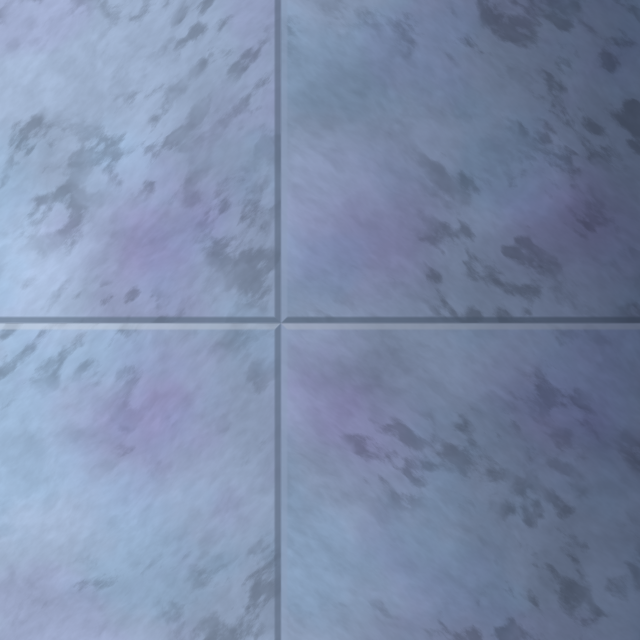
Give the GLSL for this texture, as a three.js fragment shader.

```glsl
// Slate-blue glazed tiles, two across and two down, meeting at one off-centre crossing.
// Soft bevels come from signed distances to the joints; the glaze is cloudy noise with
// feathery dark brush marks and violet patches, under light that falls off to the right.
#define CROSSING vec2(0.439, 0.495)
#define PITCH 0.6
#define BEVEL 0.0098
#define SOFT 0.0024
#define CLOUD_AMOUNT 0.24
#define FEATHER_AMOUNT 0.15
#define GRAIN_AMOUNT 0.09
#define LIT_GLAZE vec3(0.615, 0.685, 0.790)
#define DIM_GLAZE vec3(0.320, 0.364, 0.455)
#define VIOLET vec3(0.98, 0.89, 0.97)
#define TEAL vec3(0.95, 1.01, 1.02)

varying vec2 vUv;

float hash(vec2 p) {
  vec3 q = fract(p.xyx * 0.1031);
  q += dot(q, q.yzx + 33.33);
  return fract((q.x + q.y) * q.z);
}

float noise(vec2 p) {
  vec2 i = floor(p);
  vec2 f = fract(p);
  f = f * f * f * (f * (f * 6.0 - 15.0) + 10.0);
  float low = mix(hash(i), hash(i + vec2(1.0, 0.0)), f.x);
  float high = mix(hash(i + vec2(0.0, 1.0)), hash(i + vec2(1.0, 1.0)), f.x);
  return mix(low, high, f.y);
}

float fbm(vec2 p) {
  float sum = 0.0;
  float weight = 0.5;
  for (int i = 0; i < 5; i++) {
    sum += weight * noise(p);
    p = mat2(0.8, 0.6, -0.6, 0.8) * p * 2.03 + 17.3;
    weight *= 0.5;
  }
  return sum / 0.97;
}

// Noise stretched along a slanted brush direction.
float streaks(vec2 p, float angle, vec2 scale) {
  float c = cos(angle);
  float s = sin(angle);
  return fbm(vec2(c * p.x + s * p.y, c * p.y - s * p.x) * scale + 40.0);
}

// Violet patches spaced along both sides of the horizontal joint.
float violetPatches(vec2 p) {
  float amount = 0.0;
  for (int i = 0; i < 3; i++) {
    vec2 centre = vec2(0.25 + 0.32 * float(i), 0.14);
    vec2 offset = vec2(p.x, abs(p.y - CROSSING.y)) - centre;
    amount += exp(-dot(offset, offset) / 0.009);
  }
  return amount;
}

// Broad light from the left, weakest in the upper right corner.
vec3 litGlaze(vec2 uv) {
  float fall = pow(uv.x, 1.35) + 0.10 * uv.x * (uv.y - 0.5);
  return mix(LIT_GLAZE, DIM_GLAZE, clamp(fall, 0.0, 1.0));
}

vec3 glaze(vec2 uv, vec2 tile) {
  // Each tile samples its own stretch of the noise.
  vec2 p = uv + 7.0 * vec2(hash(tile + 11.0), hash(tile + 23.0)) + 2.0;
  vec2 warp = vec2(fbm(p * 5.0), fbm(p * 5.0 + 31.0)) - 0.5;

  // Pale clouds, sparse dark feathering and a fine brushed grain.
  float cloud = fbm(p * 7.0 + warp * 1.2) - 0.5;
  float slant = hash(tile + 5.0) < 0.75 ? 0.78 : -0.68;
  vec2 brushed = p + warp * 0.03;
  float feather = smoothstep(0.46, 0.72, streaks(brushed, slant, vec2(22.0, 46.0)));
  float patchy = smoothstep(0.44, 0.66, fbm(p * 7.0 + warp + 60.0));
  float grain = streaks(brushed, slant, vec2(50.0, 110.0)) - 0.5;

  vec3 color = litGlaze(uv);
  color *= 1.0 + CLOUD_AMOUNT * cloud + GRAIN_AMOUNT * grain;
  color *= 1.0 - FEATHER_AMOUNT * feather * (0.2 + patchy);

  // Hue drift between teal and violet.
  float violet = 0.85 * violetPatches(uv + warp * 0.16);
  violet += 0.35 * smoothstep(0.50, 0.74, fbm(p * 5.5 + 80.0));
  float teal = smoothstep(0.42, 0.70, fbm(p * 6.0 + 120.0));
  color *= mix(vec3(1.0), TEAL, 0.7 * teal);
  return 1.045 * color * mix(vec3(1.0), VIOLET, clamp(violet, 0.0, 1.0));
}

void main() {
  // Signed distance to the nearest joint on each axis.
  vec2 cell = (vUv - CROSSING) / PITCH;
  vec2 tile = floor(cell);
  vec2 local = (cell - tile) * PITCH;
  vec2 joint = local - PITCH * step(0.5 * PITCH, local);
  vec2 dist = abs(joint);

  vec3 color = glaze(vUv, tile);

  // Bevels facing up and left catch light; the others fall into shade.
  vec3 side = mix(vec3(0.81, 0.82, 0.83), vec3(1.04), smoothstep(-SOFT, SOFT, joint.x));
  vec3 level = mix(vec3(1.16, 1.12, 1.07), vec3(0.77, 0.79, 0.80), smoothstep(-SOFT, SOFT, joint.y));
  vec3 facing = mix(side, level, smoothstep(-SOFT, SOFT, dist.x - dist.y));
  float nearest = min(dist.x, dist.y);
  float bevel = 1.0 - smoothstep(BEVEL - SOFT, BEVEL + SOFT, nearest);

  // Plainer glaze on the bevels.
  color = mix(color, mix(color, litGlaze(vUv), 0.6) * facing, bevel);

  gl_FragColor = vec4(color, 1.0);
}
```
